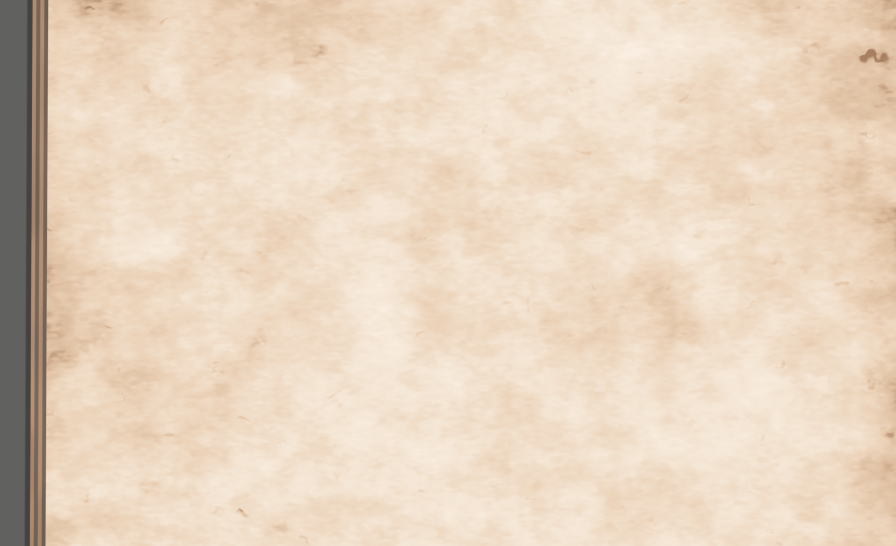
A WebGL 2 fragment shader for this texture:

```glsl
#version 300 es
precision highp float;

uniform vec2 u_resolution;
out vec4 fragColor;

// Paper tones, from clean to deeply stained
const vec3 PALE  = vec3(0.980, 0.935, 0.885);
const vec3 CREAM = vec3(0.953, 0.892, 0.822);
const vec3 SAND  = vec3(0.925, 0.828, 0.728);
const vec3 TAN   = vec3(0.865, 0.740, 0.620);
const vec3 RUST  = vec3(0.660, 0.500, 0.380);

// Binding tones
const vec3 BOARD      = vec3(0.380, 0.380, 0.372);
const vec3 GAP        = vec3(0.270, 0.262, 0.258);
const vec3 LEAF_LIGHT = vec3(0.670, 0.540, 0.435);
const vec3 LEAF_DARK  = vec3(0.450, 0.385, 0.335);

// Layout, in canvas heights
const float BOARD_END  = 0.047;
const float LEAF_START = 0.057;
const float LEAF_PITCH = 0.0145;
const float PAGE_START = 0.086;
const float LEAN       = 0.005;

// Wear of the paper
const float BASE_STAIN   = 0.285;
const float EDGE_STAIN   = 0.30;
const float CLOUD_AMOUNT = 0.80;
const float MOTTLE_AMOUNT = 0.42;
const float GRAIN_AMOUNT = 0.13;
const float FLECK_AMOUNT = 0.48;

vec3 hash3(vec2 p) {
    vec3 q = fract(p.xyx * vec3(0.1031, 0.1030, 0.0973));
    q += dot(q, q.yxz + 33.33);
    return fract((q.xxy + q.yzz) * q.zyx);
}

// Smooth cellular noise: cell values blended by distance to their points
float cellNoise(vec2 p) {
    vec2 cell = floor(p), local = p - cell;
    float total = 0.0, weight = 0.0;
    for (int j = -1; j <= 1; j++)
    for (int i = -1; i <= 1; i++) {
        vec2 offset = vec2(i, j);
        vec3 h = hash3(cell + offset + 57.0);
        vec2 d = offset + h.xy - local;
        float w = exp(-5.0 * dot(d, d));
        total += w * h.z;
        weight += w;
    }
    return total / weight;
}

// Layered cellular noise, centred on zero
float layers(vec2 p) {
    float sum = 0.0, amp = 0.5;
    for (int i = 0; i < 5; i++) {
        sum += amp * (cellNoise(p) - 0.5);
        p = mat2(1.94, 0.35, -0.35, 1.94) * p + 17.3;
        amp *= 0.58;
    }
    return sum;
}

// Sparse soft spots, stretched sideways by varying amounts
float flecks(vec2 p, float density, float chance, float radius) {
    p *= density;
    vec2 cell = floor(p), local = p - cell;
    float cover = 0.0;
    for (int j = -1; j <= 1; j++)
    for (int i = -1; i <= 1; i++) {
        vec2 offset = vec2(i, j);
        vec3 h = hash3(cell + offset + 211.0);
        vec3 k = hash3(cell + offset + 389.0);
        vec2 d = offset + h.xy - local;
        d *= vec2(mix(0.45, 1.0, k.x), mix(1.0, 1.6, k.y));
        float size = radius * mix(0.4, 1.0, k.z);
        float spot = 1.0 - smoothstep(0.25 * size, size, length(d));
        cover = max(cover, spot * step(h.z, chance) * mix(0.4, 1.0, k.y));
    }
    return cover;
}

vec3 paperTone(float s) {
    vec3 c = mix(PALE, CREAM, clamp(s * 4.0, 0.0, 1.0));
    c = mix(c, SAND, clamp(s * 4.0 - 1.0, 0.0, 1.0));
    c = mix(c, TAN, clamp(s * 4.0 - 2.0, 0.0, 1.0));
    return mix(c, RUST, clamp(s * 4.0 - 3.0, 0.0, 1.0));
}

vec3 paper(vec2 p, float width) {
    // Browning towards the sides and the top, clean low centre
    float left = exp(-max(p.x - PAGE_START, 0.0) / 0.20) * mix(0.65, 1.0, p.y);
    float right = exp(-(width - p.x) / 0.16);
    float edge = left + right;
    float stain = BASE_STAIN + EDGE_STAIN * edge + 0.10 * (p.y - 0.55);
    stain += 0.10 * exp(-(1.0 - p.y) / 0.05);

    // Clouds, mottling and sideways fibres
    float mottle = layers(p * vec2(15.0, 21.0) + 8.0);
    stain += CLOUD_AMOUNT * layers(p * vec2(3.2, 4.0) + 3.0) * (0.75 + 0.5 * edge);
    stain += MOTTLE_AMOUNT * mottle;
    stain += GRAIN_AMOUNT * (cellNoise(p * vec2(75.0, 170.0)) - 0.5);
    stain += 0.05 * (cellNoise(p * vec2(45.0, 3.0)) - 0.5);

    // Ragged flecks and pale scuffs
    vec2 warp = vec2(cellNoise(p * 70.0), cellNoise(p * 70.0 + 40.0)) - 0.5;
    vec2 q = p + 0.022 * warp;
    float spots = flecks(q, 6.0, 0.30, 0.15) * (0.6 + 1.2 * mottle);
    spots += 0.55 * flecks(q + 5.0, 19.0, 0.15, 0.20);
    stain += FLECK_AMOUNT * spots * (0.8 + 0.4 * edge);
    stain -= 0.12 * flecks(q + 9.0, 7.0, 0.30, 0.28);
    return paperTone(max(stain, 0.0));
}

void main() {
    vec2 p = gl_FragCoord.xy / u_resolution.y;
    float width = u_resolution.x / u_resolution.y;
    float soft = 0.8 / u_resolution.y;
    float x = p.x - LEAN * (p.y - 0.5);

    // Board, shadowed gap and stacked leaf edges
    vec3 color = mix(BOARD, GAP, smoothstep(BOARD_END - soft, BOARD_END + 2.0 * soft, x));
    float phase = abs(fract((x - LEAF_START) / LEAF_PITCH) - 0.25);
    float blur = soft / LEAF_PITCH;
    float lit = 1.0 - smoothstep(0.25 - blur, 0.25 + blur, min(phase, 1.0 - phase));
    vec3 leaves = mix(LEAF_DARK, LEAF_LIGHT, lit);
    leaves *= 0.92 + 0.16 * cellNoise(p * vec2(60.0, 9.0));
    color = mix(color, leaves, smoothstep(LEAF_START - soft, LEAF_START + soft, x));

    // Open page
    float page = smoothstep(PAGE_START - soft, PAGE_START + soft, x);
    fragColor = vec4(mix(color, paper(p, width), page), 1.0);
}
```
